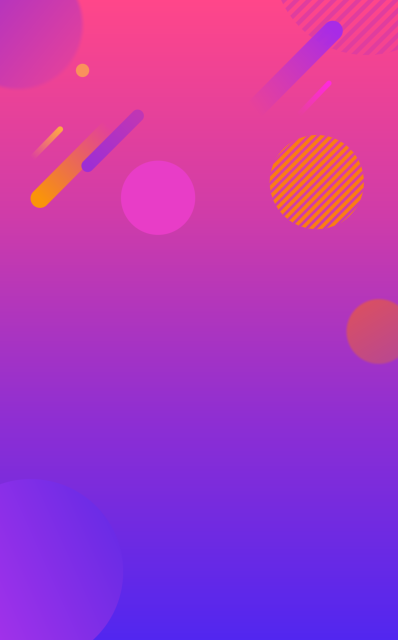
Write a WebGL 1 fragment shader that draws this background.

```glsl
precision highp float;
// Vertical pink-to-indigo gradient with floating discs, hatched discs and
// diagonal capsules that fade along their length. Every shape is a signed
// distance turned into coverage; lengths are fractions of the canvas height.

uniform vec2 u_resolution;

const vec3 PINK   = vec3(1.0, 0.275, 0.54);
const vec3 ROSE   = vec3(0.815, 0.235, 0.66);
const vec3 VIOLET = vec3(0.55, 0.18, 0.83);
const vec3 INDIGO = vec3(0.32, 0.15, 0.94);
const vec3 ORANGE = vec3(0.98, 0.58, 0.04);
const vec3 PURPLE = vec3(0.66, 0.17, 0.90);

// Coverage of a signed distance with an edge of the given width.
float cover(float dist, float edge) {
  return 1.0 - smoothstep(-0.5 * edge, 0.5 * edge, dist);
}

float disc(vec2 p, vec2 center, float radius) {
  return length(p - center) - radius;
}

// Distance to a capsule in x, position from head (0) to tail (1) in y.
vec2 capsule(vec2 p, vec2 head, vec2 tail, float radius) {
  vec2 axis = tail - head;
  float along = clamp(dot(p - head, axis) / dot(axis, axis), 0.0, 1.0);
  return vec2(length(p - head - axis * along) - radius, along);
}

// Distance to repeated stripes rising to the right at 45 degrees.
float stripes(vec2 p, float period, float fill) {
  float s = (p.x - p.y) * 0.7071 / period;
  return (abs(fract(s) - 0.5) - 0.5 * fill) * period;
}

// Position along a direction across a disc: 0 on one rim, 1 on the other.
float across(vec2 p, vec2 center, float radius, vec2 dir) {
  return clamp(0.5 + 0.5 * dot(p - center, normalize(dir)) / radius, 0.0, 1.0);
}

// Capsule that is opaque at the head and vanishes at the tail.
vec3 fadingBar(vec3 base, vec3 tint, vec2 p, vec2 head, vec2 tail, float radius, float px) {
  vec2 bar = capsule(p, head, tail, radius);
  return mix(base, tint, cover(bar.x, px) * (1.0 - bar.y));
}

// Disc filled with diagonal stripes.
vec3 hatchedDisc(vec3 base, vec3 tint, vec2 p, vec2 center, float radius,
                 float period, float fill, float px) {
  float dist = max(disc(p, center, radius), stripes(p - center, period, fill));
  return mix(base, tint, cover(dist, px));
}

vec3 background(float t) {
  vec3 col = mix(PINK, ROSE, clamp(t * 3.0, 0.0, 1.0));
  col = mix(col, VIOLET, clamp(t * 3.0 - 1.0, 0.0, 1.0));
  return mix(col, INDIGO, clamp(t * 3.0 - 2.0, 0.0, 1.0));
}

void main() {
  vec2 p = gl_FragCoord.xy / u_resolution.y;
  float px = 1.5 / u_resolution.y;
  vec3 col = background(1.0 - p.y);

  // Soft disc in the upper left corner
  vec2 center = vec2(0.029, 0.961);
  float g = across(p, center, 0.1, vec2(1.0, -0.8));
  vec3 tint = mix(vec3(0.66, 0.19, 0.78), vec3(0.88, 0.25, 0.62), g);
  col = mix(col, tint, cover(disc(p, center, 0.1), 0.010));

  // Large disc in the lower left corner, melting away to the upper right
  center = vec2(0.048, 0.107);
  g = across(p, center, 0.1445, vec2(1.0, 0.45));
  tint = mix(vec3(0.68, 0.20, 0.92), vec3(0.42, 0.17, 0.90), g);
  col = mix(col, tint, cover(disc(p, center, 0.1445), px));

  // Soft coral disc on the right edge
  center = vec2(0.592, 0.482);
  g = across(p, center, 0.0505, vec2(0.6, -1.0));
  tint = mix(vec3(0.85, 0.31, 0.39), vec3(0.73, 0.28, 0.56), g);
  col = mix(col, tint, cover(disc(p, center, 0.0505), 0.006));

  // Hatched discs
  col = hatchedDisc(col, vec3(0.88, 0.24, 0.62), p, vec2(0.573, 1.061), 0.147, 0.0137, 0.5, px);
  col = hatchedDisc(col, vec3(0.98, 0.49, 0.07), p, vec2(0.495, 0.7155), 0.0735, 0.01, 0.56, px);

  // Plain discs
  col = mix(col, vec3(0.98, 0.57, 0.36), cover(disc(p, vec2(0.129, 0.89), 0.0104), px));
  col = mix(col, vec3(0.91, 0.24, 0.78), cover(disc(p, vec2(0.247, 0.691), 0.058), px));

  // Fading diagonal bars
  col = fadingBar(col, PURPLE, p, vec2(0.52, 0.952), vec2(0.397, 0.828), 0.0156, px);
  col = fadingBar(col, vec3(1.0, 0.16, 0.87), p, vec2(0.514, 0.87), vec2(0.466, 0.82), 0.004, px);
  col = fadingBar(col, vec3(0.99, 0.66, 0.27), p, vec2(0.094, 0.798), vec2(0.05, 0.753), 0.0045, px);
  col = fadingBar(col, ORANGE, p, vec2(0.0625, 0.69), vec2(0.172, 0.8), 0.0148, px);

  // Solid violet bar overlapping the orange one
  vec2 bar = capsule(p, vec2(0.137, 0.741), vec2(0.215, 0.819), 0.0098);
  tint = mix(vec3(0.62, 0.18, 0.83), vec3(0.75, 0.21, 0.71), bar.y);
  col = mix(col, tint, cover(bar.x, px));

  gl_FragColor = vec4(col, 1.0);
}
```
